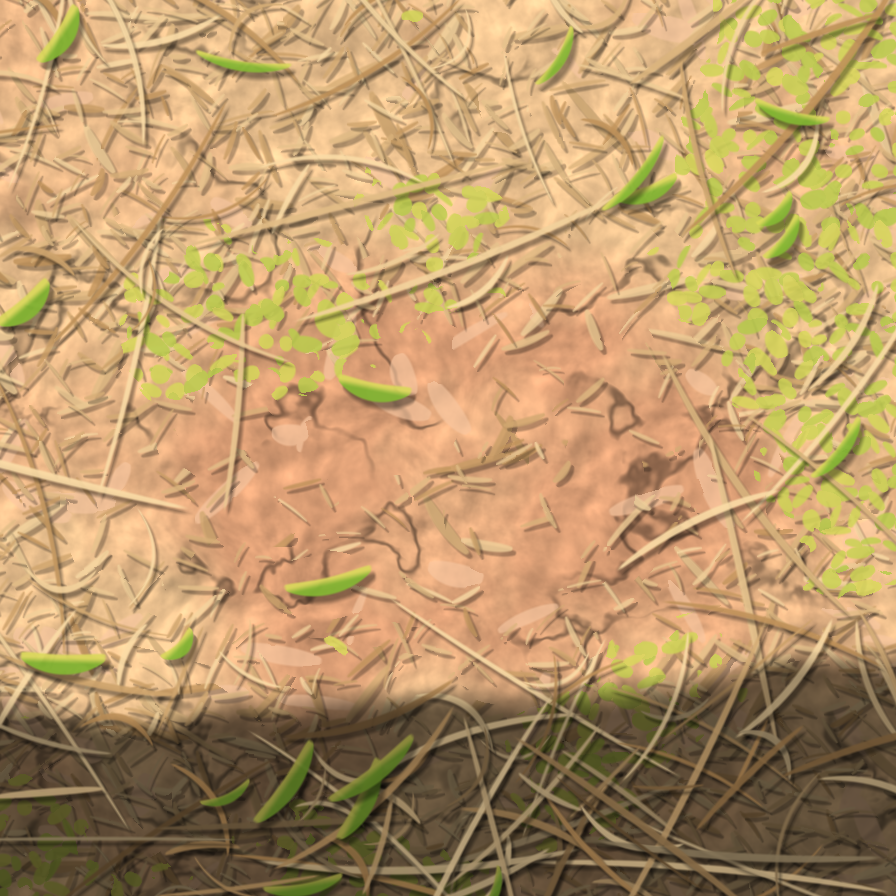
A three.js fragment shader for this texture:

```glsl
// Sunlit red soil with dry straw, small green leaves and a shaded strip of grass below.
#define SOIL vec3(0.86, 0.62, 0.46)
#define SAND vec3(0.94, 0.77, 0.57)
#define STRAW vec3(0.98, 0.86, 0.65)
#define DRY vec3(0.75, 0.57, 0.35)
#define LEAF vec3(0.86, 0.85, 0.36)
#define GREEN vec3(0.52, 0.72, 0.20)
#define SHADE vec3(0.41, 0.41, 0.40)
#define SHADE_HEIGHT 0.20
#define STEMS 150
#define BLADES 20
#define SOFT 0.0018

varying vec2 vUv;

float hash(vec2 p) {
  vec3 q = fract(vec3(p.xyx) * 0.1031);
  q += dot(q, q.yzx + 33.33);
  return fract((q.x + q.y) * q.z);
}

vec2 hash2(vec2 p) {
  return vec2(hash(p), hash(p + 47.3));
}

float noise(vec2 p) {
  vec2 i = floor(p), f = fract(p);
  f = f * f * (3.0 - 2.0 * f);
  return mix(mix(hash(i), hash(i + vec2(1, 0)), f.x),
             mix(hash(i + vec2(0, 1)), hash(i + vec2(1, 1)), f.x), f.y);
}

float fbm(vec2 p) {
  float sum = 0.0, amp = 0.52;
  for (int i = 0; i < 5; i++) {
    sum += amp * noise(p);
    p = mat2(1.6, 1.2, -1.2, 1.6) * p + 7.1;
    amp *= 0.5;
  }
  return sum;
}

// Bent, tapering sliver centred on the origin; len is half the span.
float sliver(vec2 p, float angle, float len, float bend, float width, float soft) {
  vec2 dir = vec2(cos(angle), sin(angle));
  float x = dot(p, dir) / len;
  float y = dot(p, vec2(-dir.y, dir.x)) - bend * (x * x - 0.4);
  float w = width * sqrt(max(1.0 - x * x, 0.0));
  return (1.0 - smoothstep(w - soft, w + soft, abs(y))) * (1.0 - smoothstep(0.9, 1.0, abs(x)));
}

// Short chips scattered on a grid: x is coverage, y is the tone of the chip.
vec2 litter(vec2 p, float cells, float stretch) {
  vec2 g = p * cells, id = floor(g), result = vec2(0.0);
  for (int j = -1; j <= 1; j++)
    for (int i = -1; i <= 1; i++) {
      vec2 c = id + vec2(float(i), float(j)), r = hash2(c + cells);
      float angle = (hash(c + 8.7) - 0.5) * 2.6;
      float m = sliver(g - c - r, angle, 0.35 + 0.55 * r.y, 0.15 * (r.x - 0.5),
                       stretch * (0.5 + r.x), SOFT * cells);
      if (m > result.x) result = vec2(m, hash(c + 3.9));
    }
  return result;
}

// Red earth with raised clods, creases and pale flakes.
vec3 ground(vec2 p, float bare) {
  vec2 warped = p + 0.03 * vec2(noise(p * 14.0), noise(p * 14.0 + 9.0));
  float relief = fbm(warped * 15.0) - fbm(warped * 15.0 + vec2(-0.13, 0.13));
  float patches = fbm(p * 6.0 + 3.0);
  vec3 col = mix(SAND, SOIL, clamp(bare + 1.8 * (patches - 0.5), 0.0, 1.0));
  col *= 1.0 + 0.85 * relief + 0.16 * (fbm(p * 60.0) - 0.5);
  float crease = 1.0 - smoothstep(0.0, 0.035, abs(fbm(warped * 8.0 + 20.0) - 0.5));
  col *= 1.0 - 0.38 * crease * smoothstep(0.45, 0.7, noise(p * 11.0));
  vec2 flake = litter(p + 0.31, 17.0, 0.16);
  return mix(col, vec3(0.97, 0.78, 0.63), 0.65 * flake.x * step(0.72, flake.y));
}

void main() {
  vec2 p = vUv;
  float bare = 1.0 - smoothstep(0.15, 0.42, length((p - vec2(0.5, 0.46)) * vec2(0.85, 1.2)));
  float edge = SHADE_HEIGHT + 0.06 * p.x * p.x + 0.07 * (fbm(p * vec2(7.0, 4.0)) - 0.5);
  float shade = 1.0 - smoothstep(edge - 0.025, edge + 0.02, p.y);
  vec3 tint = mix(vec3(1.0), SHADE, shade);
  vec3 col = ground(p, bare);

  // Fine chaff with soft shadows, thinner over the bare earth
  float cover = 0.72 - 0.55 * bare + 0.5 * (noise(p * 9.0) - 0.5);
  for (int i = 0; i < 3; i++) {
    float k = float(i);
    vec2 q = p + k * 2.37;
    vec2 chip = litter(q, 16.0 + 9.0 * k, 0.075);
    vec2 dropped = litter(q + vec2(-0.004, 0.005), 16.0 + 9.0 * k, 0.075);
    col *= 1.0 - 0.27 * dropped.x * step(dropped.y, cover);
    col = mix(col, mix(DRY, STRAW, fract(chip.y * 7.0 + 0.3)), 0.8 * chip.x * step(chip.y, cover));
  }

  // Tiny clover leaves in clumps
  float clump = smoothstep(0.50, 0.62, fbm(p * 4.5 + 12.0) + 0.12 * (p.x - 0.5) - 0.10 * bare);
  vec2 clover = litter(p + 5.3, 48.0, 0.34);
  col = mix(col, mix(LEAF, GREEN, 0.6 * clover.y), 0.85 * clover.x * step(clover.y, clump * 0.75));
  col *= tint;

  // Long dry stems, each with a shadow below it
  for (int i = 0; i < STEMS; i++) {
    vec2 seed = vec2(float(i), 5.0), a = hash2(seed), r = hash2(seed + 90.0);
    if (i > 95) a.y *= 0.25;
    vec2 away = (a - vec2(0.5, 0.45)) * vec2(0.9, 1.2);
    if (dot(away, away) < 0.055) continue;
    float angle = mix(-0.65, 0.75, step(0.52, r.x)) + (hash(seed + 31.0) - 0.5) * 1.5;
    float len = 0.04 + 0.17 * r.y * r.y, bend = 0.05 * (fract(r.x * 9.0) - 0.5);
    float width = 0.0016 + 0.0028 * fract(r.y * 13.0);
    col *= 1.0 - 0.36 * sliver(p - a - vec2(0.004, -0.006), angle, len, bend, width, 0.003);
    vec3 tone = mix(DRY, STRAW, smoothstep(0.1, 0.65, fract(r.x * 17.0)));
    tone *= mix(1.0, 0.42 + 0.4 * fract(r.y * 5.0), shade);
    col = mix(col, tone, 0.9 * sliver(p - a, angle, len, bend, width, SOFT));
  }

  // Broad green blades with a pale sunlit side
  for (int i = 0; i < BLADES; i++) {
    vec2 seed = vec2(float(i), 71.0), a = hash2(seed), r = hash2(seed + 17.0);
    float angle = 0.5 + (r.x - 0.5) * 1.6, len = 0.022 + 0.04 * r.y;
    float width = 0.005 + 0.007 * fract(r.x * 11.0);
    col *= 1.0 - 0.4 * sliver(p - a - vec2(0.005, -0.008), angle, len, 0.01, width, 0.004);
    float side = dot(p - a, vec2(-sin(angle), cos(angle)));
    vec3 tone = mix(GREEN, LEAF, smoothstep(-0.004, 0.005, side)) * mix(1.0, 0.65, shade);
    col = mix(col, tone, 0.92 * sliver(p - a, angle, len, 0.01, width, SOFT));
  }
  gl_FragColor = vec4(clamp(col, 0.0, 1.0), 1.0);
}
```
